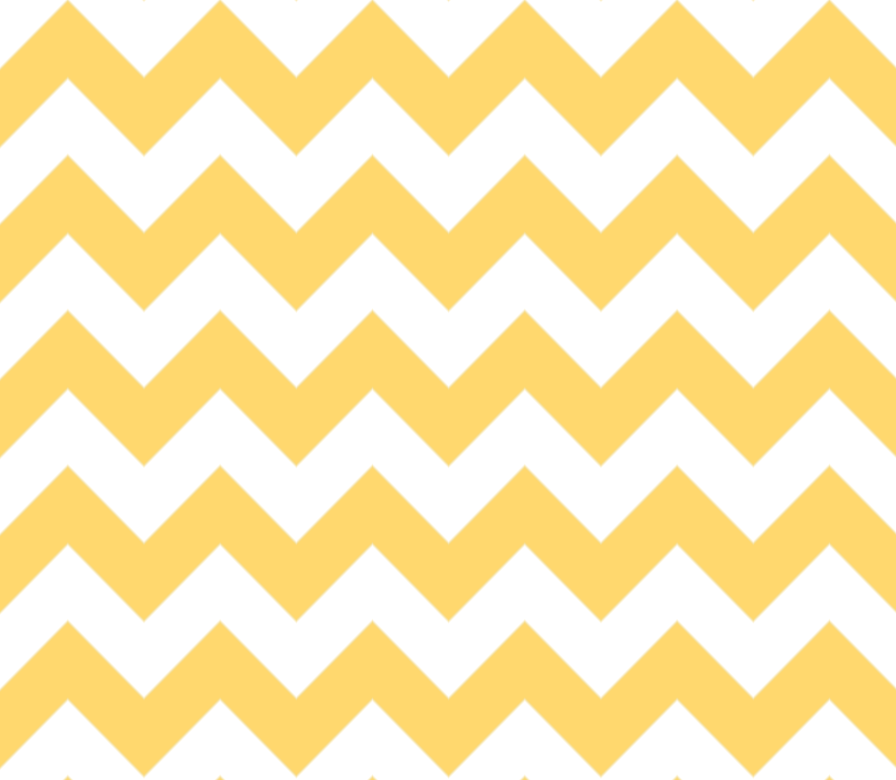
Give the GLSL for this pattern, as a WebGL 2 fragment shader.

```glsl
#version 300 es
precision highp float;

uniform vec2 u_resolution;
out vec4 fragColor;

// Lengths are fractions of the canvas width
const vec2 REPEAT = vec2(0.1700, 0.1733);
const float FIRST_PEAK = 0.0757;
const float ZIGZAG_HEIGHT = 0.0863;
const float BAND_HEIGHT = 0.0873;
const float EDGE_SOFTNESS = 0.0025;

const vec3 PAPER = vec3(1.0);
const vec3 YELLOW = vec3(1.0, 0.847, 0.431);
const vec3 FRINGE_SHADE = vec3(0.20, 0.09, 0.0);

// Triangle wave: 0 at each peak, 1 at each valley
float triangleWave(float x, float period) {
    return 1.0 - abs(2.0 * fract(x / period) - 1.0);
}

// Signed distance to a stack of chevron bands, negative inside
float chevronDistance(vec2 p, vec2 repeatSize, float zigzag, float band) {
    float centre = zigzag * triangleWave(p.x, repeatSize.x) + 0.5 * band;
    float offset = mod(p.y - centre + 0.5 * repeatSize.y, repeatSize.y) - 0.5 * repeatSize.y;
    float slope = 2.0 * zigzag / repeatSize.x;
    return (abs(offset) - 0.5 * band) / sqrt(1.0 + slope * slope);
}

// Ink coverage with a soft edge
float coverage(float dist, float softness) {
    return 1.0 - smoothstep(-softness, softness, dist);
}

// Paper to ink, slightly duller along the edge
vec3 printInk(vec3 paper, vec3 ink, vec3 shade, float amount) {
    return mix(paper, ink, amount) - shade * amount * amount * (1.0 - amount);
}

void main() {
    // Measure down from the top edge, starting at the first peak
    vec2 p = vec2(gl_FragCoord.x, u_resolution.y - gl_FragCoord.y) / u_resolution.x;
    p.x -= FIRST_PEAK;

    float dist = chevronDistance(p, REPEAT, ZIGZAG_HEIGHT, BAND_HEIGHT);
    float softness = max(EDGE_SOFTNESS, 0.7 / u_resolution.x);
    float ink = coverage(dist, softness);

    fragColor = vec4(printInk(PAPER, YELLOW, FRINGE_SHADE, ink), 1.0);
}
```
